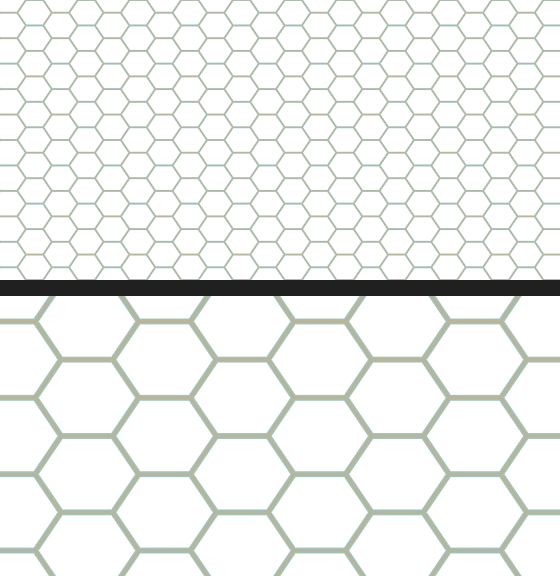
Top, the full canvas; bottom, a detail of the centre.
Reproduce this pattern procedurally as a Shadertoy shader.

```glsl
const float ROWS = 11.0;
const float COLUMN_PERIOD = 0.1848;  // two staggered columns, in canvas heights
const float FIRST_COLUMN = 0.1234;
const float WIRE_WIDTH = 0.0070;
const float CORE_WIDTH = 0.0035;

const vec3 BACKGROUND = vec3(1.0);
const vec3 TEAL_EDGE = vec3(0.63, 0.76, 0.74);
const vec3 TAN_CORE = vec3(0.72, 0.71, 0.60);

// Distance to the border of a flat-topped hexagon, positive inside
float hexInterior(vec2 p, float side, float halfHeight) {
    p = abs(p);
    vec2 slope = vec2(1.0 / side, 0.5 / halfHeight);
    float slanted = (1.0 - dot(p, slope)) / length(slope);
    return min(halfHeight - p.y, slanted);
}

// Offset from the nearest centre of a rectangular lattice
vec2 repeatCentered(vec2 p, vec2 period) {
    return (fract(p / period + 0.5) - 0.5) * period;
}

// Two interleaved lattices form the honeycomb
float honeycombDistance(vec2 p, vec2 period) {
    float side = period.x / 3.0;
    float halfHeight = 0.5 * period.y;
    float even = hexInterior(repeatCentered(p, period), side, halfHeight);
    float odd = hexInterior(repeatCentered(p - 0.5 * period, period), side, halfHeight);
    return abs(max(even, odd));
}

// Share of a pixel covered by a stroke, also valid for thin strokes
float strokeCoverage(float dist, float width, float pixel) {
    float nearSide = max(dist - 0.5 * width, -0.5 * pixel);
    float farSide = min(dist + 0.5 * width, 0.5 * pixel);
    return clamp((farSide - nearSide) / pixel, 0.0, 1.0);
}

void mainImage(out vec4 fragColor, in vec2 fragCoord) {
    float pixel = 1.0 / iResolution.y;
    vec2 period = vec2(COLUMN_PERIOD, 1.0 / ROWS);
    vec2 p = fragCoord * pixel - vec2(FIRST_COLUMN, 0.5 * period.y);

    float dist = honeycombDistance(p, period);
    float wire = strokeCoverage(dist, WIRE_WIDTH, pixel);
    float core = strokeCoverage(dist, CORE_WIDTH, pixel);

    // Teal rim around a tan core, blended by area
    vec3 color = BACKGROUND
        + (wire - core) * (TEAL_EDGE - BACKGROUND)
        + core * (TAN_CORE - BACKGROUND);
    fragColor = vec4(color, 1.0);
}
```
